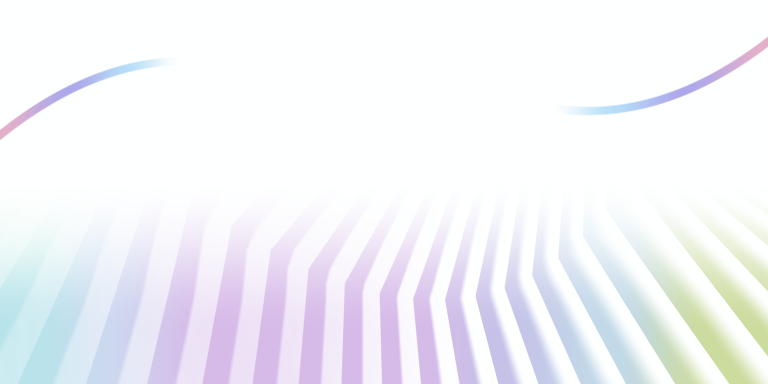
Reproduce this background procedurally as a Shadertoy shader.

```glsl
// A white backdrop with a fan of folded pastel pleats along the bottom and two
// tapering ribbons above. Pleat edges are bent lines given by smooth functions
// of an index; the ribbons are parabolas with a normalised distance.

const vec3 WHITE  = vec3(0.995, 1.0, 1.0);
const vec3 AQUA   = vec3(0.72, 0.89, 0.92);
const vec3 MINT   = vec3(0.80, 0.94, 0.90);
const vec3 ICE    = vec3(0.80, 0.85, 0.94);
const vec3 LILAC  = vec3(0.84, 0.73, 0.91);
const vec3 PERI   = vec3(0.77, 0.76, 0.91);
const vec3 STEEL  = vec3(0.76, 0.85, 0.91);
const vec3 LIME   = vec3(0.80, 0.86, 0.62);
const vec3 PINK   = vec3(0.89, 0.69, 0.79);
const vec3 VIOLET = vec3(0.68, 0.66, 0.92);
const vec3 SKY    = vec3(0.71, 0.87, 0.97);

float hash(vec2 p) {
    return fract(sin(dot(p, vec2(41.3, 289.1))) * 4375.85);
}

float noise(vec2 p) {
    vec2 cell = floor(p), f = fract(p);
    f = f * f * (3.0 - 2.0 * f);
    return mix(mix(hash(cell), hash(cell + vec2(1, 0)), f.x),
               mix(hash(cell + vec2(0, 1)), hash(cell + vec2(1, 1)), f.x), f.y);
}

// Horizontal place of pleat edge i at height y: foot to knee, then leaning on
float pleatEdge(float i, float y) {
    float d = i - 3.5;
    float foot = 1.044 + d * (0.1016 + d * (-0.0013 + 0.00039 * d));
    float kneeX = 0.703 + i * (0.1003 - 0.0019 * i) + 0.031 * max(i - 11.0, 0.0);
    float kneeY = min(0.505, 0.219 + 0.0059 * (i - 4.7) * (i - 4.7));
    float lean = exp(-0.17 * max(i, 0.0)) - 0.15;
    return y < kneeY ? mix(foot, kneeX, y / kneeY) : kneeX + lean * (y - kneeY);
}

// Pastel hues from left to right
vec3 pleatColor(vec2 p) {
    vec3 c = mix(AQUA, MINT, smoothstep(0.2, 0.45, p.y));
    c = mix(c, ICE, smoothstep(0.08, 0.30, p.x));
    c = mix(c, LILAC, smoothstep(0.25, 0.55, p.x));
    c = mix(c, PERI, smoothstep(1.05, 1.35, p.x));
    c = mix(c, STEEL, smoothstep(1.30, 1.58, p.x));
    return mix(c, LIME, smoothstep(1.60, 1.85, p.x));
}

// Coverage of the shaded face of a pleat, softer to the right
float pleatShade(vec2 p, float pixel) {
    float shade = 0.0;
    float left = pleatEdge(-7.0, p.y);
    for (int n = -7; n < 18; n++) {
        float right = pleatEdge(float(n) + 1.0, p.y);
        if (p.x >= left && p.x < right) {
            float span = right - left;
            float t = (p.x - left) / span;
            float aa = 1.5 * pixel / span;
            float soft = max(aa, mix(0.05, 0.28, smoothstep(1.0, 1.7, p.x)));
            float width = mix(0.54, 0.46, smoothstep(0.2, 0.4, p.y));
            shade = smoothstep(0.0, aa, t)
                  * (1.0 - smoothstep(width - soft, width + soft, t));
        }
        left = right;
    }
    return shade;
}

// Parabolic ribbon; along runs from 0 at the outer end to 1 at the faded tip
vec3 ribbon(vec3 base, vec2 p, vec2 vertex, float bend, float along, float pixel) {
    float dx = p.x - vertex.x;
    float slope = 2.0 * bend * dx;
    float dist = abs(p.y - vertex.y - bend * dx * dx) / sqrt(1.0 + slope * slope);
    float cover = 1.0 - smoothstep(0.0105 - pixel, 0.0105 + pixel, dist);
    vec3 c = mix(PINK, VIOLET, smoothstep(0.0, 0.38, along));
    c = mix(c, SKY, smoothstep(0.38, 0.72, along));
    return mix(base, c, cover * (1.0 - smoothstep(0.68, 1.0, along)));
}

void mainImage(out vec4 fragColor, in vec2 fragCoord) {
    float pixel = 1.0 / iResolution.y;
    vec2 p = fragCoord * pixel;
    vec3 color = WHITE;

    // Pleats with a tinted ground on the left, dissolving upward
    if (p.y < 0.56) {
        float fade = 1.0 - smoothstep(0.13, 0.53, p.y);
        float ground = mix(0.72, 0.42, smoothstep(0.0, 0.5, p.x))
                     * (1.0 - smoothstep(0.65, 1.25, p.x));
        ground *= 1.0 - 0.3 * smoothstep(0.15, 0.35, p.y) * smoothstep(0.3, 0.6, p.x);
        float grain = 0.95 + 0.1 * noise(p * vec2(60.0, 14.0));
        float tint = mix(ground * grain, 1.0, pleatShade(p, pixel));
        color = mix(WHITE, pleatColor(p), tint * fade);
    }

    // Ribbons
    color = ribbon(color, p, vec2(0.482, 0.841), -0.83, p.x / 0.474, pixel);
    color = ribbon(color, p, vec2(1.531, 0.711), 0.82, (2.0 - p.x) / 0.573, pixel);

    fragColor = vec4(color, 1.0);
}
```
